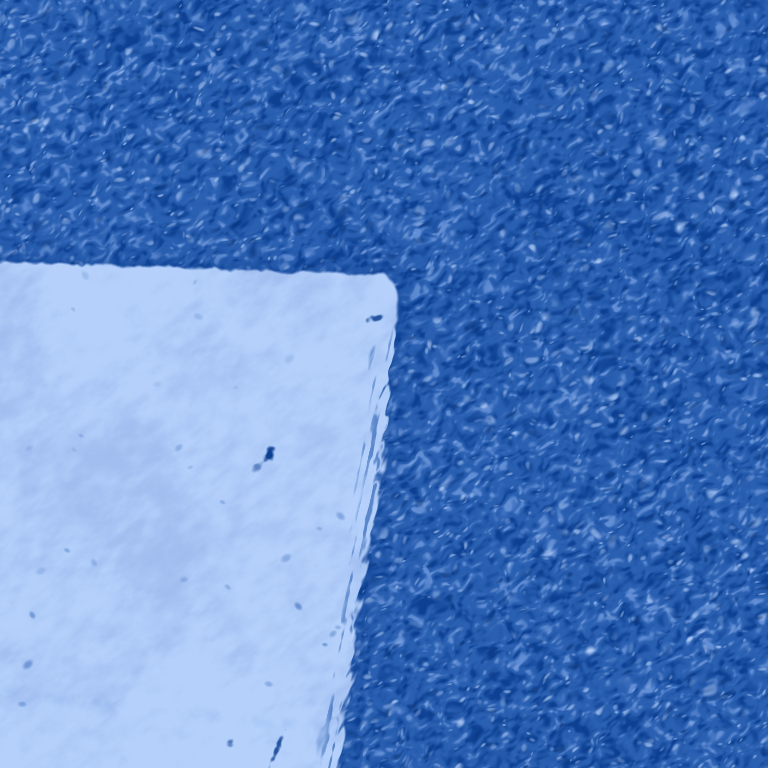
Reproduce this texture procedurally as a three.js fragment shader.

```glsl
// Blue asphalt with bright flecks beside a worn corner of pale painted marking.
#define DEEP vec3(0.05, 0.25, 0.57)
#define MID vec3(0.165, 0.375, 0.695)
#define GLINT vec3(0.46, 0.62, 0.88)
#define FLECK vec3(0.72, 0.82, 0.98)
#define PAINT vec3(0.71, 0.82, 0.985)
#define PAINT_SHADE vec3(0.63, 0.74, 0.94)
#define GRAIN_ANGLE 0.62
#define STREAK_ANGLE 1.15
#define CORNER_RADIUS 0.034
#define EDGE_SOFT 0.0026

varying vec2 vUv;

float hash(vec2 p) {
  p = fract(p * vec2(0.1031, 0.1137));
  p += dot(p, p.yx + 33.33);
  return fract((p.x + p.y) * p.x * 17.0);
}

float noise(vec2 p) {
  vec2 i = floor(p), f = fract(p);
  f = f * f * (3.0 - 2.0 * f);
  return mix(mix(hash(i), hash(i + vec2(1.0, 0.0)), f.x),
             mix(hash(i + vec2(0.0, 1.0)), hash(i + 1.0), f.x), f.y);
}

float fbm(vec2 p) {
  float sum = 0.0, amp = 0.5;
  for (int i = 0; i < 4; i++) {
    sum += amp * noise(p);
    p = p * 2.03 + 17.3;
    amp *= 0.5;
  }
  return sum / 0.9375;
}

// Coordinates with x running along the given angle
vec2 along(vec2 p, float angle) {
  float c = cos(angle), s = sin(angle);
  return vec2(c * p.x + s * p.y, c * p.y - s * p.x);
}

// Scattered soft ovals, one candidate per cell
float flecks(vec2 p, float density, float seed) {
  float cover = 0.0;
  vec2 cell = floor(p);
  for (int y = -1; y <= 1; y++) {
    for (int x = -1; x <= 1; x++) {
      vec2 id = cell + vec2(float(x), float(y));
      vec2 key = id + seed;
      vec2 d = p - id - vec2(hash(key + 3.1), hash(key + 41.7));
      float size = mix(0.2, 0.42, pow(hash(key + 77.3), 2.0));
      float shown = step(hash(key + 113.9), density) * mix(0.4, 1.0, hash(key + 151.0));
      d = along(d, 2.0 * hash(key + 9.0) - 1.0) * vec2(0.8, 1.2);
      cover = max(cover, shown * (1.0 - smoothstep(size * 0.3, size * 1.25, length(d))));
    }
  }
  return cover;
}

// Soft oval mark
float mark(vec2 p, vec2 center, vec2 size, float angle) {
  float d = length(along(p - center, angle) / size);
  return 1.0 - smoothstep(0.4, 1.3, d + 0.9 * (noise(p * 180.0) - 0.5));
}

// Positive inside the painted area, with a torn right side
float paintDepth(vec2 p) {
  vec2 s = along(p, STREAK_ANGLE);
  float tear = noise(s * vec2(28.0, 110.0)) + 0.6 * noise(s * vec2(75.0, 240.0)) - 0.8;
  float ragged = fbm(p * vec2(40.0, 25.0)) - 0.5 + 0.4 * (noise(p * vec2(150.0, 90.0)) - 0.5);
  float top = 0.659 - 0.032 * p.x - p.y + 0.008 * ragged;
  float wear = 0.013 + 0.009 * exp(-pow((p.y - 0.5) / 0.08, 2.0));
  wear *= 1.0 - smoothstep(0.54, 0.62, p.y);
  float right = 0.437 + 0.175 * p.y - 0.07 * p.y * p.y - p.x + wear * tear;
  vec2 inset = CORNER_RADIUS - vec2(top, right);
  return CORNER_RADIUS - length(max(inset, 0.0)) - min(max(inset.x, inset.y), 0.0);
}

vec3 asphalt(vec2 p, float depth) {
  vec2 q = along(p, GRAIN_ANGLE);
  q += 0.009 * (vec2(noise(p * 60.0), noise(p * 60.0 + 19.0)) - 0.5);
  float grain = 0.6 * noise(q * vec2(85.0, 145.0)) + 0.4 * noise(q * vec2(155.0, 245.0) + 31.0);
  float patchy = fbm(p * 7.0 + 4.0) - 0.5;
  float tone = grain + 0.2 * patchy;
  vec3 col = mix(DEEP, MID, smoothstep(0.12, 0.56, tone));
  col = mix(col, GLINT, 0.75 * smoothstep(0.58, 0.9, tone));
  // Bright grit in two sizes, thinned out in broad patches
  float crowd = smoothstep(0.25, 0.7, fbm(p * 11.0 + 50.0));
  float small = flecks(q * vec2(76.0, 108.0), 0.24, 5.0);
  float large = flecks(q * vec2(50.0, 58.0), 0.13, 211.0);
  col = mix(col, FLECK, 0.62 * small * (0.5 + 0.6 * crowd));
  col = mix(col, FLECK, 0.9 * large * (0.35 + 0.75 * grain));
  col = mix(col, DEEP * 0.8, 0.55 * flecks(q * vec2(46.0, 75.0), 0.16, 401.0));
  // Dark seam beside the paint
  return mix(col, DEEP, 0.45 * exp(depth / 0.012));
}

vec3 paint(vec2 p, float depth) {
  float fine = fbm(along(p, GRAIN_ANGLE) * vec2(45.0, 85.0)) - 0.5;
  float cloud = fbm(p * 9.0 + 2.0) + 0.55 * fine;
  vec2 off = (p - vec2(0.07, 0.4)) * 5.0;
  vec3 col = mix(PAINT, PAINT_SHADE, smoothstep(0.3, 0.98, cloud + 0.12 * exp(-dot(off, off))));
  // Faint smear along the lower part
  float smear = exp(-pow((p.y - 0.098 + 0.11 * p.x) / 0.009, 2.0));
  col = mix(col, GLINT, 0.22 * smear * smoothstep(0.35, 0.8, fbm(p * 50.0)));
  // Broken slanted scratches near the torn side
  vec2 s = along(p, 1.36);
  float band = smoothstep(0.001, 0.005, depth) * (1.0 - smoothstep(0.01, 0.032, depth));
  float scratch = smoothstep(0.6, 0.85, noise(s * vec2(24.0, 210.0) + 7.0) + 0.3 * (noise(s * vec2(110.0, 260.0)) - 0.5));
  col = mix(col, MID, 0.65 * band * scratch * (1.0 - smoothstep(0.54, 0.59, p.y)));
  // Scattered dirt and the larger chips
  float dirt = flecks(p * 62.0, 0.025, 61.0) * (1.0 - 0.6 * smoothstep(0.1, 0.5, p.y));
  col = mix(col, MID, 0.6 * dirt);
  float chips = mark(p, vec2(0.351, 0.408), vec2(0.010, 0.006), 1.15);
  chips = max(chips, 0.5 * mark(p, vec2(0.335, 0.391), vec2(0.011, 0.005), 0.7));
  chips = max(chips, 0.85 * mark(p, vec2(0.491, 0.586), vec2(0.012, 0.004), 0.25));
  chips = max(chips, 0.85 * mark(p, vec2(0.361, 0.026), vec2(0.020, 0.003), 1.2));
  chips = max(chips, 0.6 * mark(p, vec2(0.300, 0.034), vec2(0.006, 0.005), 0.4));
  return mix(col, DEEP, chips);
}

void main() {
  float depth = paintDepth(vUv);
  float cover = smoothstep(-EDGE_SOFT, EDGE_SOFT, depth);
  gl_FragColor = vec4(mix(asphalt(vUv, min(depth, 0.0)), paint(vUv, depth), cover), 1.0);
}
```
